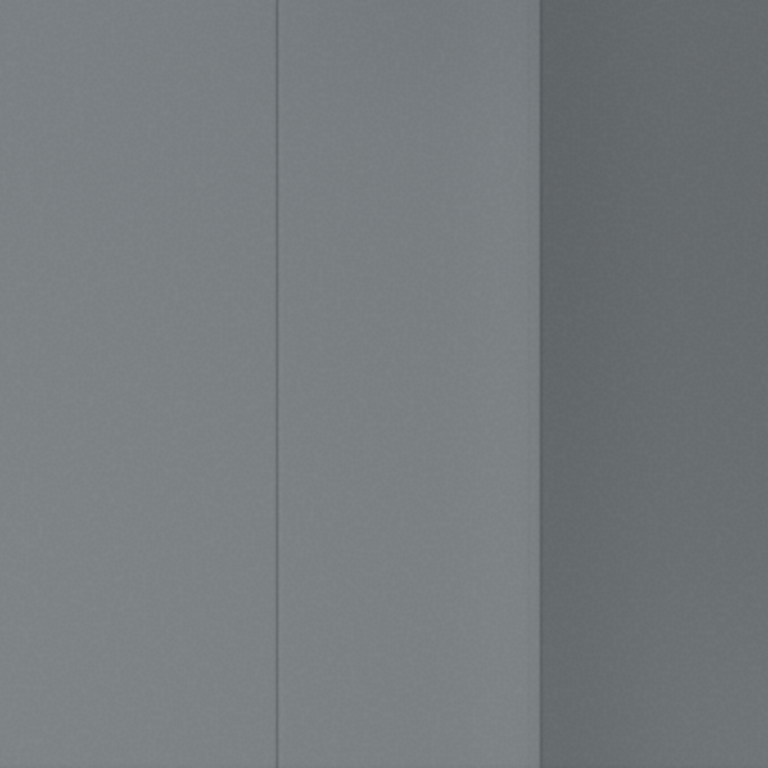
Reproduce this texture procedurally as a three.js fragment shader.

```glsl
// Draws matte grey wall panels with a thin seam and a shaded side face.
varying vec2 vUv;

vec2 hash2(vec2 p) {
  return fract(sin(vec2(dot(p, vec2(127.1, 311.7)), dot(p, vec2(269.5, 183.3)))) * 43758.5);
}

// Distance to the nearest scattered point
float cellular(vec2 p) {
  vec2 cell = floor(p);
  vec2 f = fract(p);
  float nearest = 1.0;
  for (int j = -1; j <= 1; j++) {
    for (int i = -1; i <= 1; i++) {
      vec2 o = vec2(float(i), float(j));
      nearest = min(nearest, length(o + hash2(cell + o) - f));
    }
  }
  return nearest;
}

// Soft vertical line centred on a given x
float seam(float x, float centre, float width) {
  float d = (x - centre) / width;
  return exp(-d * d);
}

void main() {
  float x = vUv.x;
  float y = vUv.y;

  // Front panels: nearly even, dimmer at the top and towards the corner
  vec3 front = mix(vec3(0.496, 0.519, 0.526), vec3(0.482, 0.505, 0.515), smoothstep(0.2, 1.0, y));
  front -= 0.011 * smoothstep(0.0, 0.6, x);
  front -= 0.014 * smoothstep(0.8, 1.0, y) * smoothstep(0.2, 0.6, x);
  front += 0.008 * seam(x, 0.65, 0.05);

  // Side face: darkest by the corner, paler low down and to the right
  vec3 side = mix(vec3(0.413, 0.433, 0.440), vec3(0.390, 0.409, 0.418), smoothstep(0.0, 0.8, y));
  side += 0.022 * smoothstep(0.7, 0.9, x) - 0.010;
  side += 0.014 * smoothstep(0.3, 0.0, y) * smoothstep(0.75, 1.0, x);

  vec3 color = mix(front, side, smoothstep(0.700, 0.7065, x));

  // Soft panel seam with a faint highlight beside it
  color -= 0.085 * seam(x, 0.3608, 0.0021);
  color += 0.008 * seam(x, 0.3665, 0.0025);

  // Corner crease and its folded lip
  color -= 0.042 * seam(x, 0.7045, 0.0024);
  color -= 0.010 * seam(x, 0.6885, 0.0022);
  color -= 0.007 * smoothstep(0.685, 0.700, x) * smoothstep(0.708, 0.700, x);

  // Thin shade along the bottom edge
  color -= 0.014 * smoothstep(0.006, 0.0, y);

  // Fine grain over soft mottling
  color += 0.019 * (cellular(vUv * 170.0) - 0.45);
  color += 0.006 * (cellular(vUv * 60.0 + 7.0) - 0.45);

  gl_FragColor = vec4(color, 1.0);
}
```
